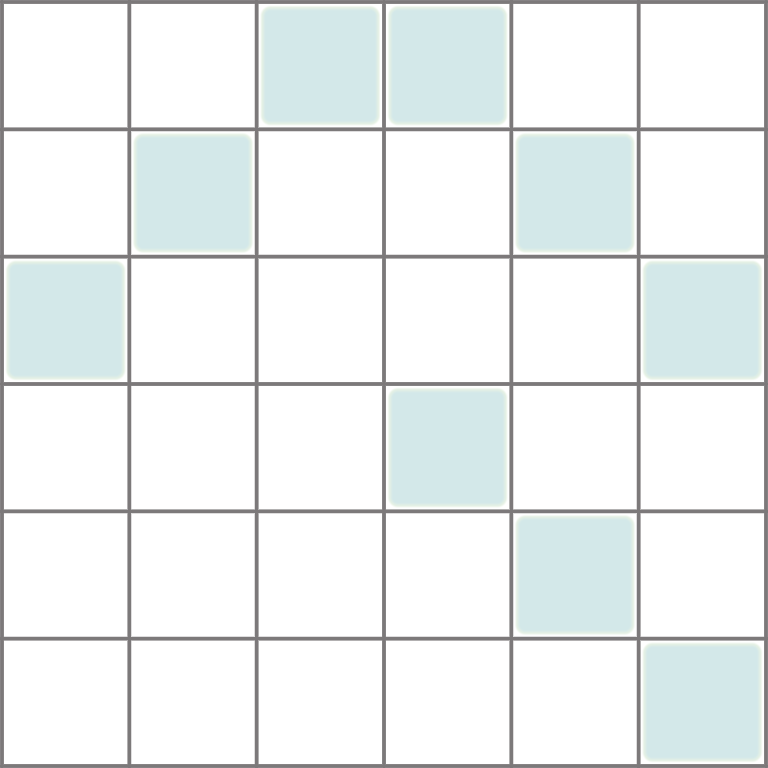
This pattern is drawn by a WebGL 2 fragment shader. Its source:

```glsl
#version 300 es
precision highp float;
// Six by six ruled grid with soft rounded tiles forming an arch and a diagonal tail.

uniform vec2 u_resolution;
out vec4 fragColor;

const float CELLS = 6.0;
const float GRID_MARGIN = 0.0026;   // canvas edge to centre of outer line
const float LINE_HALF = 0.0025;
const float TILE_HALF = 0.0778;
const float TILE_RADIUS = 0.0130;
const float RIM_FADE = 0.0026;      // white to rim colour
const float RIM_DEPTH = 0.0070;     // rim colour to tile colour
const vec3 PAPER = vec3(1.0);
const vec3 LINE_COLOR = vec3(0.485, 0.475, 0.480);
const vec3 TILE_COLOR = vec3(0.828, 0.910, 0.914);
const vec3 RIM_COLOR = vec3(0.900, 0.945, 0.895);

float roundedBox(vec2 p, float halfSize, float radius) {
    vec2 q = abs(p) - halfSize + radius;
    return length(max(q, 0.0)) + min(max(q.x, q.y), 0.0) - radius;
}

// Rows count from the top: an arch in the upper half, a diagonal below.
bool isFilled(vec2 cell) {
    float row = CELLS - 1.0 - cell.y;
    float fromMiddle = abs(cell.x - 0.5 * (CELLS - 1.0));
    float offset = row < 0.5 * CELLS ? fromMiddle - row - 0.5 : cell.x - row;
    return abs(offset) < 0.25;
}

void main() {
    float pixel = 1.0 / min(u_resolution.x, u_resolution.y);
    vec2 uv = gl_FragCoord.xy / u_resolution;

    // Cell index and position around the cell centre
    float pitch = (1.0 - 2.0 * GRID_MARGIN) / CELLS;
    vec2 gridPos = (uv - GRID_MARGIN) / pitch;
    vec2 cell = clamp(floor(gridPos), 0.0, CELLS - 1.0);
    vec2 local = (gridPos - cell - 0.5) * pitch;

    // Tile with a pale soft rim
    vec3 color = PAPER;
    if (isFilled(cell)) {
        float d = roundedBox(local, TILE_HALF, TILE_RADIUS);
        float coverage = 1.0 - smoothstep(-RIM_FADE, max(0.5 * RIM_FADE, pixel * 0.5), d);
        float core = 1.0 - smoothstep(-RIM_DEPTH, -0.5 * RIM_FADE, d);
        color = mix(PAPER, mix(RIM_COLOR, TILE_COLOR, core), coverage);
    }

    // Ruled lines
    vec2 toLine = abs(abs(local) - 0.5 * pitch);
    float lineDist = min(toLine.x, toLine.y) - LINE_HALF;
    float line = clamp(0.5 - lineDist / pixel, 0.0, 1.0);
    fragColor = vec4(mix(color, LINE_COLOR, line), 1.0);
}
```
